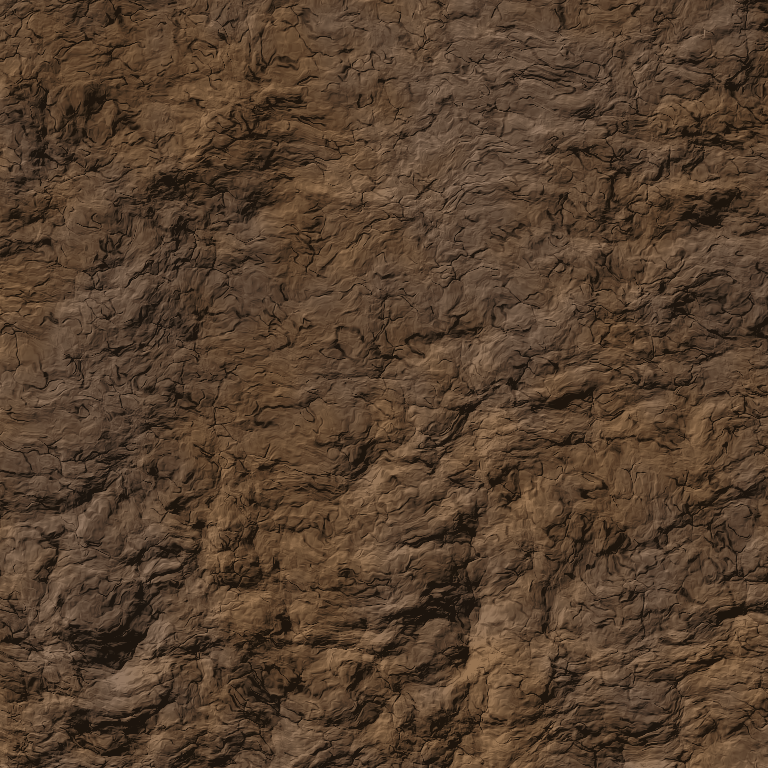
Give the GLSL for this texture, as a Shadertoy shader.

```glsl
// Weathered brown rock face: warped boulders, stones, ledges and grain form a height
// field, which is lit from the upper left by differences in height. Short cracks and
// grooves darken it, and the resulting tone picks a colour from an earth ramp.

const vec3 EARTH[6] = vec3[6](
    vec3(0.11, 0.08, 0.05), vec3(0.24, 0.18, 0.13), vec3(0.33, 0.24, 0.17),
    vec3(0.39, 0.30, 0.22), vec3(0.45, 0.35, 0.26), vec3(0.53, 0.42, 0.32));
const vec3 OCHRE_TINT = vec3(1.03, 0.99, 0.91);
const vec3 MAUVE_TINT = vec3(0.98, 1.00, 1.06);

const vec2 TO_LIGHT = vec2(-0.66, 0.75);
const float NEAR_STEP = 0.0014;     // distance for fine relief shading
const float FAR_STEP = 0.016;       // distance for broad shadows
const float WARP = 0.24;            // strength of the broadest bend
const float WARP_GAIN = 1.22;       // growth of bending towards jagged edges
const vec2 STRETCH = vec2(0.85, 1.2);
const float BOULDER_FREQ = 8.0;
const float STONE_FREQ = 18.0;
const float CHIP_FREQ = 40.0;
const float LEDGE_SLOPE = 0.4;      // slope of the broadest ledges
const float GRAIN_GAIN = 1.18;      // growth of slope towards fine grain
const float CONTRAST = 1.25;
const float BRIGHTNESS = 0.06;

vec2 hash2(vec2 p) {
    vec3 q = fract(p.xyx * vec3(0.1031, 0.1030, 0.0973));
    q += dot(q, q.yzx + 33.33);
    return fract((q.xx + q.yz) * q.zy);
}

float corner(vec2 cell, vec2 offset, vec2 f) {
    return dot(hash2(cell + offset) * 2.0 - 1.0, f - offset);
}

// Gradient noise, roughly -0.7 to 0.7
float noise(vec2 p) {
    vec2 i = floor(p), f = p - i;
    vec2 u = f * f * f * (f * (f * 6.0 - 15.0) + 10.0);
    float low = mix(corner(i, vec2(0, 0), f), corner(i, vec2(1, 0), f), u.x);
    float high = mix(corner(i, vec2(0, 1), f), corner(i, vec2(1, 1), f), u.x);
    return mix(low, high, u.y);
}

// Tilted domes meeting in sharp creases: x = height, y = gap to the next dome
vec2 boulders(vec2 p) {
    vec2 cell = floor(p);
    float best = -9.0, second = -9.0;
    for (int y = -1; y <= 1; y++)
    for (int x = -1; x <= 1; x++) {
        vec2 id = cell + vec2(x, y);
        vec2 d = p - id - hash2(id);
        vec2 tilt = (hash2(id + 57.0) - 0.5) * 0.9;
        float dome = 0.25 * hash2(id + 131.0).x + dot(tilt, d) - 0.9 * dot(d, d);
        second = max(second, min(best, dome));
        best = max(best, dome);
    }
    return vec2(best, best - second);
}

// Bends the plane from broad sweeps down to jagged edges
vec2 warped(vec2 p) {
    vec2 q = p;
    float freq = 4.0;
    float bend = WARP;
    for (int i = 0; i < 4; i++) {
        q += bend / freq * vec2(noise(p * freq + 5.3), noise(p * freq + 41.7));
        freq *= 3.0;
        bend *= WARP_GAIN;
    }
    return q;
}

// Short, thin cracks at two sizes, broken up by a mask of similar scale
float crackLines(vec2 q) {
    float cracks = 0.0;
    float freq = 23.0;
    for (int i = 0; i < 2; i++) {
        float line = abs(noise(q * freq * vec2(0.8, 1.3) + 90.0));
        float mask = smoothstep(0.06, 0.18, noise(q * freq * 0.8 + 110.0));
        cracks = max(cracks, mask * (1.0 - smoothstep(0.01, 0.065, line)));
        freq *= 2.3;
    }
    return cracks;
}

// x = height, y = darkness of cracks and grooves
vec2 surface(vec2 p) {
    vec2 q = warped(p);
    float rough = smoothstep(-0.3, 0.35, noise(p * 3.0 + 20.0) + 0.35 - 0.6 * p.y);

    // Blocks and stones fill the rugged areas, small chips lie everywhere
    vec2 big = boulders(q * BOULDER_FREQ * vec2(1.0, 1.1));
    vec2 small = boulders(q * STONE_FREQ * vec2(0.95, 1.1) + 30.0);
    vec2 chip = boulders(q * CHIP_FREQ * STRETCH + 60.0);
    float height = rough * (0.58 * big.x / BOULDER_FREQ + 0.62 * small.x / STONE_FREQ);
    height += mix(0.36, 0.52, rough) * chip.x / CHIP_FREQ;

    float grooves = 1.0 - smoothstep(0.0, 0.06, big.y);
    grooves = max(grooves, 0.8 - 0.8 * smoothstep(0.0, 0.07, small.y));
    grooves *= rough * smoothstep(-0.05, 0.3, noise(q * 13.0 + 70.0));
    float splits = 1.0 - smoothstep(0.02, 0.13, chip.y);
    splits *= smoothstep(0.02, 0.2, noise(q * 21.0 + 140.0));

    // Creased ledges down to grain
    float freq = 6.0;
    float slope = LEDGE_SLOPE * mix(0.8, 1.0, rough);
    for (int i = 0; i < 6; i++) {
        float n = noise(q * freq * STRETCH + float(i) * 19.3);
        height += slope * mix(n, abs(n), 0.65) / freq;
        freq *= 2.07;
        slope *= GRAIN_GAIN;
    }

    float cracks = max(crackLines(q), 0.85 * splits);
    height -= 0.001 * cracks;
    return vec2(height, max(grooves, cracks));
}

// Blends along the ramp and runs a little past its light end
vec3 earthRamp(float tone) {
    float level = tone / 0.73 + 2.5;
    vec3 colour = EARTH[0];
    for (int i = 0; i < 5; i++)
        colour = mix(colour, EARTH[i + 1], clamp(level - float(i), 0.0, i == 4 ? 1.5 : 1.0));
    return colour;
}

void mainImage(out vec4 fragColor, in vec2 fragCoord) {
    vec2 p = fragCoord / iResolution.y;
    vec2 here = surface(p);
    float relief = (here.x - surface(p + TO_LIGHT * NEAR_STEP).x) / NEAR_STEP;
    float broad = (here.x - surface(p + TO_LIGHT * FAR_STEP).x) / FAR_STEP;
    relief /= 1.0 + 0.25 * abs(relief);

    float patches = 0.8 * noise(p * 2.6 + 8.0) + 0.5 * noise(p * 7.0 + 63.0);
    float grain = 0.6 * noise(p * 120.0 + 200.0);
    float tone = CONTRAST * (relief + 0.35 * broad) + patches + grain - 1.4 * here.y + BRIGHTNESS;
    float hue = smoothstep(-0.35, 0.35, noise(p * 4.0 + 150.0) + 0.5 * noise(p * 17.0 + 180.0));
    fragColor = vec4(earthRamp(tone) * mix(OCHRE_TINT, MAUVE_TINT, hue), 1.0);
}
```
